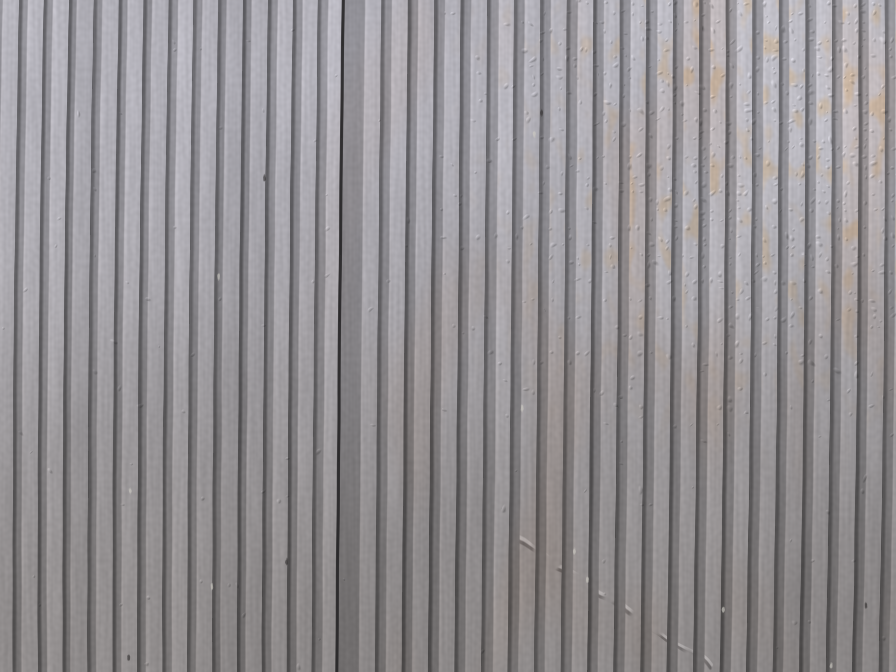
Reproduce this texture procedurally as a Shadertoy shader.

```glsl
#define SEAM 0.383
#define RIGHT_START 0.426
#define LEFT_COUNT 36.0
#define RIGHT_COUNT 33.8
#define SHADOW_WIDTH 0.06
#define GROOVE_TONE 0.81
#define SHADOW_TONE 0.53
#define GRAIN 0.06
#define PIT_GRID 75.0
#define FLECKS 14
#define LOW_COLOR vec3(0.56, 0.545, 0.545)
#define HIGH_COLOR vec3(0.695, 0.69, 0.722)

float hash(vec2 p) {
    vec3 q = fract(p.xyx * vec3(0.1031, 0.1030, 0.0973));
    q += dot(q, q.yzx + 33.33);
    return fract((q.x + q.y) * q.z);
}

vec2 gradient(vec2 cell) {
    float angle = 6.2832 * hash(cell);
    return vec2(cos(angle), sin(angle));
}

float gradientNoise(vec2 p) {
    vec2 i = floor(p), f = fract(p);
    vec2 s = f * f * f * (f * (f * 6.0 - 15.0) + 10.0);
    vec2 e = vec2(1.0, 0.0);
    float low = mix(dot(gradient(i), f), dot(gradient(i + e), f - e), s.x);
    float high = mix(dot(gradient(i + e.yx), f - e.yx),
                     dot(gradient(i + 1.0), f - 1.0), s.x);
    return mix(low, high, s.y);
}

float segmentDistance(vec2 p, vec2 a, vec2 b) {
    vec2 d = b - a;
    return length(p - a - d * clamp(dot(p - a, d) / dot(d, d), 0.0, 1.0));
}

// Signed relief of blisters: bright on one flank, dark on the other
float blisters(vec2 p, float density) {
    vec2 warp = vec2(gradientNoise(p * 40.0), gradientNoise(p * 40.0 + 31.0));
    vec2 g = p * PIT_GRID + 0.7 * warp, cell = floor(g);
    vec2 center = 0.3 + 0.4 * vec2(hash(cell), hash(cell + 71.0));
    vec2 d = fract(g) - center;
    float radius = mix(0.12, 0.28, hash(cell + 19.0));
    float body = 1.0 - smoothstep(radius * 0.4, radius + 0.12, length(d));
    return body * step(hash(cell + 43.0), density) * clamp((d.y - d.x) * 4.0 - 0.25, -1.0, 1.0);
}

void mainImage(out vec4 fragColor, in vec2 fragCoord) {
    vec2 uv = fragCoord / iResolution.xy;
    vec2 p = uv * vec2(4.0 / 3.0, 1.0);
    float pixel = 1.0 / iResolution.x;

    // Leaning, gently bowed boards
    float x = uv.x + 0.007 * (1.0 - uv.y) + 0.02 * uv.y * (1.0 - uv.y) * (0.5 - uv.x);
    x += 0.0007 * gradientNoise(vec2(uv.x * 30.0, uv.y * 9.0));
    bool rightBoard = x > SEAM;
    float count = rightBoard ? RIGHT_COUNT : LEFT_COUNT;
    float position = (x - (rightBoard ? RIGHT_START : SEAM)) * count;
    float slat = floor(position), u = fract(position);
    if (rightBoard) slat = max(slat, -1.0);
    float slatRandom = hash(vec2(slat + 90.0, count));

    // Shadow, groove and raised slat across each repeat
    float aa = pixel * count;
    float groove = mix(0.33, 0.40, smoothstep(0.1, 0.55, uv.x)) + 0.07 * (slatRandom - 0.5);
    float raised = smoothstep(groove - aa, groove + aa, u) * (1.0 - smoothstep(1.0 - aa, 1.0, u));
    float shadow = smoothstep(1.0 - aa, 1.0, u)
                 + 1.0 - smoothstep(SHADOW_WIDTH, SHADOW_WIDTH + 0.13, u);
    shadow *= mix(0.75, 1.0, hash(vec2(slat + 40.0, count)));
    // The first groove after the joint is wider
    if (rightBoard && position < -1.0) raised = 0.0;
    if (rightBoard && position < -0.7) shadow = 0.0;
    float litEdge = raised * (1.0 - smoothstep(groove, groove + 0.16, u));

    // Daylight from above, strongest at both sides
    float side = smoothstep(0.35, 0.95, uv.x) + 0.4 * (1.0 - smoothstep(0.0, 0.25, uv.x));
    vec3 color = mix(LOW_COLOR, HIGH_COLOR, smoothstep(0.0, 0.95, uv.y));
    color += 0.07 * side * smoothstep(0.1, 0.9, uv.y);
    color *= 1.0 + 0.08 * (slatRandom - 0.5) + 0.06 * gradientNoise(p * 3.0);
    color *= mix(GROOVE_TONE, 1.04 - 0.06 * u, raised);
    color *= mix(1.0, SHADOW_TONE / GROOVE_TONE, clamp(shadow, 0.0, 1.0));
    color += litEdge * vec3(0.028, 0.024, 0.022);

    // Painted wood grain and fine roughness
    float grain = gradientNoise(vec2(p.x * 210.0, p.y * 9.0 + slat * 3.7));
    color *= 1.0 + GRAIN * grain + 0.045 * gradientNoise(p * 130.0);

    // Blistered paint and faint rusty stains at the upper right
    float weather = smoothstep(0.45, 0.8, uv.x) * smoothstep(0.25, 0.75, uv.y);
    color *= 1.0 + 0.2 * blisters(p, 0.015 + 0.5 * weather);
    float stain = smoothstep(0.05, 0.45, gradientNoise(p * vec2(40.0, 22.0) + 4.0));
    color *= mix(vec3(1.0), vec3(1.02, 0.95, 0.84), stain * weather * raised);
    float brown = smoothstep(0.0, 0.4, gradientNoise(p * vec2(9.0, 3.0) + 17.0));
    color *= mix(vec3(1.0), vec3(1.0, 0.97, 0.945), brown * smoothstep(0.25, 0.6, uv.x));

    // Dark joint between the boards
    float joint = 1.0 - smoothstep(0.001, 0.0013 + pixel, abs(x - SEAM));
    color = mix(color, vec3(0.15, 0.145, 0.15), joint * 0.9);

    // Broken scratch running down to the right
    vec2 wobble = 0.012 * vec2(gradientNoise(p * 25.0), gradientNoise(p * 25.0 + 9.0));
    vec2 from = vec2(0.77, 0.20), to = vec2(1.06, 0.01);
    float bright = segmentDistance(p + wobble, from, to);
    float under = segmentDistance(p + wobble + vec2(0.003, 0.005), from, to);
    float broken = smoothstep(-0.12, 0.2, gradientNoise(p * 34.0)) * raised;
    color += 0.11 * broken * (1.0 - smoothstep(0.001, 0.004, bright));
    color -= 0.14 * broken * (1.0 - smoothstep(0.001, 0.004, under));

    // Scattered pale and dark chips
    for (int i = 0; i < FLECKS; i++) {
        float id = float(i);
        vec2 center = vec2(hash(vec2(id, 3.0)) * 4.0 / 3.0, hash(vec2(id, 8.0)));
        vec2 d = (p - center) * vec2(1.0, 0.45);
        float chip = 1.0 - smoothstep(0.001, 0.003, length(d) + 0.001 * gradientNoise(p * 200.0));
        vec3 chipColor = i % 3 == 0 ? vec3(0.2, 0.19, 0.19) : vec3(0.8, 0.79, 0.76);
        color = mix(color, chipColor, chip * 0.65);
    }

    fragColor = vec4(clamp(color, 0.0, 1.0), 1.0);
}
```
